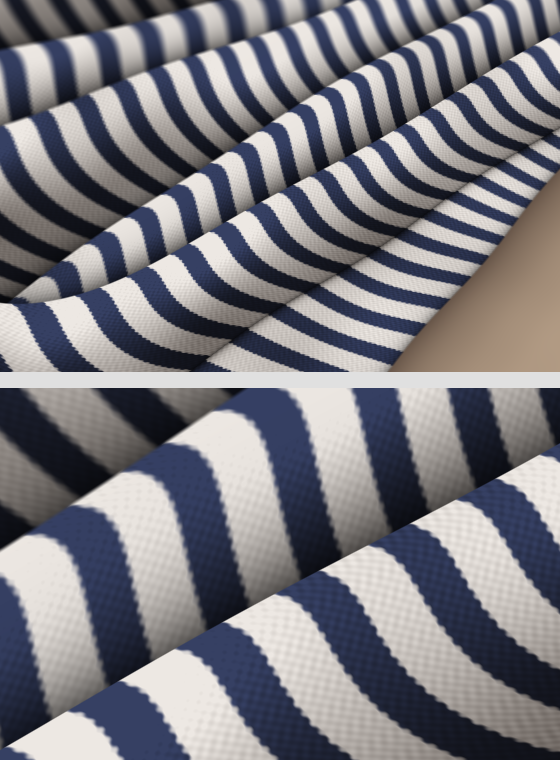
Top: the whole. Bottom: its middle third, enlarged.
This texture is drawn by a Shadertoy shader. Its source:

```glsl
// Striped knit cloth lying in diagonal folds, with a sewn hem over a warm table.
// Folds are painted back to front: each is a ridge curve, and its stripes are
// sheared by the depth below that ridge. Layered sines give the stitches.

const float TAU = 6.28318;
const vec3 CREAM = vec3(0.93, 0.91, 0.89);
const vec3 CREAM_SHADE = vec3(0.36, 0.33, 0.31);
const vec3 NAVY = vec3(0.21, 0.25, 0.39);
const vec3 NAVY_SHADE = vec3(0.06, 0.065, 0.09);
const vec3 TABLE = vec3(0.70, 0.61, 0.52);
const vec3 TABLE_SHADE = vec3(0.40, 0.33, 0.28);

const int FOLDS = 5;
// Ridge: height, slope, curvature, lift at the left end.
const vec4 RIDGE[FOLDS] = vec4[](
    vec4(1.25, 0.20, 0.00, 0.00),
    vec4(0.86, 0.23, 0.00, 0.00),
    vec4(0.665, 0.35, 0.00, 0.00),
    vec4(0.17, 0.76, -0.10, 0.00),
    vec4(0.04, 0.58, 0.00, 0.14));
// Stripes: count per unit, crowding toward the right, phase.
const vec3 STRIPES[FOLDS] = vec3[](
    vec3(9.5, 1.50, 0.20),
    vec3(7.4, 1.50, -0.30),
    vec3(7.84, 3.08, -0.08),
    vec3(6.77, 3.89, -1.40),
    vec3(4.53, 4.48, -0.585));
// Drape: bend with depth, roll over the crest.
const vec2 DRAPE[FOLDS] = vec2[](
    vec2(0.90, 0.00), vec2(0.50, 0.04), vec2(1.69, 0.03),
    vec2(0.70, 0.05), vec2(2.30, 0.04));

float ridgeHeight(float x, vec4 r) {
    return r.x + r.y * x + r.z * x * x + r.w * exp(-5.0 * x);
}

// Stripe number at u; spacing tightens with distance, then stays even.
float stripePhase(float u, vec3 s) {
    float rise = max(u, 0.0);
    float level = max(u - 1.1, 0.0);
    return s.x * u + s.y * (rise * rise - level * level) + s.z;
}

// Slow unevenness of the light.
float ripple(vec2 p) {
    return 0.5 * sin(7.0 * p.x - 5.0 * p.y) + 0.3 * sin(13.0 * p.y + 6.0 * p.x)
         + 0.2 * sin(23.0 * p.x - 17.0 * p.y);
}

// Staggered stitches in columns along the stripe and rows down the fold.
float stitches(vec2 k) {
    return sin(TAU * k.x) * sin(TAU * k.y) + 0.3 * sin(TAU * (k.x + 0.5 * k.y));
}

// One cloth sample: stripe phase, depth below the ridge, light and edge blur.
vec3 cloth(float phase, float depth, float light, float blur) {
    float knit = stitches(vec2(phase * 8.0, depth * 80.0));
    float sharp = clamp(1.0 - blur * 9.0, 0.0, 1.0);
    float soft = max(blur, fwidth(phase));
    float band = abs(fract(phase + 0.02 * knit * sharp) - 0.5);
    float pale = 1.0 - smoothstep(0.272 - soft, 0.272 + soft, band);
    light = clamp(light + 0.09 * knit * sharp, 0.0, 1.0);
    vec3 dark = mix(NAVY_SHADE, NAVY, light * light);
    return mix(dark, mix(CREAM_SHADE, CREAM, light), pale);
}

vec3 foldColor(vec2 p, float depth, vec3 stripes, vec2 drape, float blur) {
    float d = max(depth, 0.0);
    float u = p.x - drape.x * d * d + drape.y * exp(-d / 0.03);
    float light = 1.0 - 0.72 * smoothstep(0.03, 0.30, d) + 0.16 * ripple(p);
    return cloth(stripePhase(u, stripes), d, light, blur);
}

// The flat hem; its stripes join those of the front fold at the seam.
vec3 hemColor(vec2 p, float depth, vec3 stripes, vec2 drape) {
    float d = max(depth, 0.0);
    float x = p.x - 0.95 * d + 0.008 * sin(14.0 * d);
    float seamDepth = 0.37 - 0.08 * x;
    float u = x - drape.x * seamDepth * seamDepth;
    float light = 0.84 + 0.16 * ripple(p) - 0.5 * exp(-d / 0.014);
    return cloth(stripePhase(u, stripes), d, light, 0.03);
}

vec3 tableColor(vec2 p, float gap) {
    float light = 1.0 - exp(-max(gap, 0.0) / 0.10) + 0.04 * ripple(p * 2.0);
    return mix(TABLE_SHADE, TABLE, clamp(light, 0.0, 1.0));
}

void mainImage(out vec4 fragColor, in vec2 fragCoord) {
    vec2 p = fragCoord / iResolution.y;
    float pixel = 1.0 / iResolution.y;
    vec3 color = CREAM_SHADE;

    // Folds, each shadowing the cloth just behind its crest.
    for (int i = 0; i < FOLDS; i++) {
        float wobble = 0.006 * sin(9.0 * p.x + 2.0 * float(i));
        float depth = ridgeHeight(p.x, RIDGE[i]) + wobble - p.y;
        float nearness = float(i) / float(FOLDS - 1);
        float blur = mix(0.09, 0.03, nearness) + 0.08 * smoothstep(0.7, 1.0, p.y);
        vec3 face = foldColor(p, depth, STRIPES[i], DRAPE[i], blur);
        float edge = pixel + 0.008 * (1.0 - nearness);
        color *= 1.0 - 0.5 * exp(min(depth, 0.0) / 0.04);
        color = mix(color, face, smoothstep(-edge, edge, depth));
    }

    // Hem and seam groove.
    float hem = -0.33 + 0.66 * p.x + 0.008 * sin(11.0 * p.x) - p.y;
    vec3 hemFace = hemColor(p, hem, STRIPES[FOLDS - 1], DRAPE[FOLDS - 1]);
    color = mix(color, hemFace, smoothstep(-pixel, pixel, hem));
    color *= 1.0 - 0.4 * exp(-abs(hem) / 0.006);

    // Rounded cloth edge and the table beyond it.
    float gap = (1.17 * p.x - 1.22 + 0.008 * sin(16.0 * p.y) - p.y) / 1.54;
    color *= 1.0 - 0.45 * exp(min(gap, 0.0) / 0.015);
    color = mix(color, tableColor(p, gap), smoothstep(-1.5 * pixel, 1.5 * pixel, gap));

    fragColor = vec4(color, 1.0);
}
```
